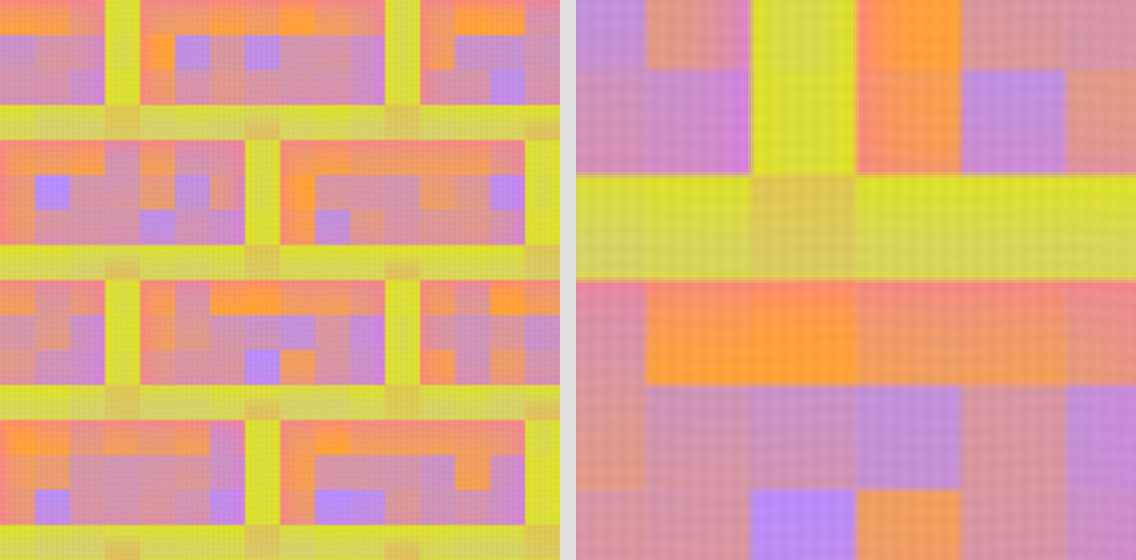
Left, the full canvas; right, a detail of the centre.
This pattern is drawn by a three.js fragment shader. Its source:

```glsl
// Blocky brick wall in candy colours: four staggered courses of two bricks.
// A 16 x 16 grid of flat cells is split into bricks (7 x 3) and mortar (1 wide);
// hashes tint each cell, and soft rims shade each brick from rose to violet.
varying vec2 vUv;

const float GRID = 16.0;            // cells across and up
const vec2 BRICK_PITCH = vec2(8.0, 4.0);
const vec2 BRICK_SIZE = vec2(7.0, 3.0);
const float STAGGER = 4.0;          // shift of every second course, in cells
const float EDGE_SOFT = 0.03;       // edge smoothing, in cells
const float RIM_FALLOFF = 3.2;
const float FACE_TINT = 0.43;       // position on the periwinkle-orange ramp
const float BEVEL_TINT = 0.76;
const float TINT_SPREAD = 0.42;
const float GRAIN = 0.006;

const vec3 PERIWINKLE = vec3(0.71, 0.55, 1.00);
const vec3 ORANGE = vec3(1.00, 0.64, 0.20);
const vec3 ROSE = vec3(0.98, 0.50, 0.55);
const vec3 VIOLET = vec3(0.84, 0.47, 0.92);
const vec3 LIME = vec3(0.87, 0.89, 0.14);
const vec3 OLIVE = vec3(0.84, 0.82, 0.41);
const vec3 TAN = vec3(0.88, 0.74, 0.36);

float hash(vec2 p) {
  return fract(sin(dot(p, vec2(127.1, 311.7))) * 4375.85);
}

// Brick face: q is the position in the brick, slot the cell in the brick
vec3 brickColor(vec2 q, vec2 slot, vec2 cell, vec2 brick) {
  vec2 f = q - slot;
  float top = step(1.5, slot.y);
  float bevel = max(top, 1.0 - step(0.5, slot.x));
  float wear = 2.0 * hash(cell + 3.7) - 1.0;
  wear *= wear * wear * mix(0.65, 1.2, hash(brick + 9.3));

  float tint = mix(FACE_TINT, BEVEL_TINT, bevel) + TINT_SPREAD * wear;
  tint -= 0.12 * step(5.5, slot.x);
  tint += 0.14 * (0.5 - f.y) * mix(hash(cell + 21.0), 1.0, top);
  tint += 0.08 * (f.x - 0.5) * (hash(cell + 5.1) - 0.5);
  vec3 color = mix(PERIWINKLE, ORANGE, clamp(tint, 0.0, 1.0));

  // Rims fade inward from each side
  vec2 nearRim = exp(-RIM_FALLOFF * q);
  vec2 farRim = exp(-RIM_FALLOFF * (BRICK_SIZE - q));
  color = mix(color, VIOLET, 0.3 * nearRim.y);
  color = mix(color, mix(VIOLET, ROSE, 0.7 * top), 0.75 * farRim.x);
  return mix(color, ROSE, 0.8 * max(nearRim.x, farRim.y));
}

// Upright joint: lime at its sides, duller in the middle
vec3 jointColor(vec2 f, vec2 cell) {
  float core = 4.0 * f.x * (1.0 - f.x);
  return mix(LIME, OLIVE, core * mix(0.25, 0.6, hash(cell + 1.9)));
}

// Level bed: lime above, olive below, tan where it meets a joint
vec3 bedColor(vec2 f, float column, vec2 cell) {
  float dull = mix(0.3, 0.95, smoothstep(0.0, 0.75, 1.0 - f.y));
  dull += 0.45 * (hash(cell + 7.3) - 0.5);
  dull *= smoothstep(-0.1, 0.12, f.y);
  vec3 color = mix(LIME, OLIVE, clamp(dull, 0.0, 1.0));
  float underJoint = step(6.5, column) * mix(0.3, 0.8, f.y);
  float overJoint = step(2.5, column) * (1.0 - step(3.5, column));
  overJoint *= 0.85 * (1.0 - smoothstep(0.2, 0.8, f.y));
  return mix(color, TAN, underJoint + overJoint);
}

vec3 wallColor(vec2 p) {
  vec2 cell = floor(p);
  vec2 f = p - cell;
  float course = floor(cell.y / BRICK_PITCH.y);
  float x = cell.x + STAGGER * mod(course, 2.0);
  vec2 slot = mod(vec2(x, cell.y), BRICK_PITCH);
  vec2 brick = vec2(mod(floor(x / BRICK_PITCH.x), 2.0), course);

  if (slot.y < 0.5) return bedColor(f, slot.x, cell);
  if (slot.x > BRICK_SIZE.x - 0.5) return jointColor(f, cell);
  slot.y -= 1.0;
  return brickColor(slot + f, slot, cell, brick);
}

void main() {
  vec2 p = vUv * GRID;

  // Average nearby samples to smooth the cell edges
  vec3 color = vec3(0.0);
  for (int j = -1; j <= 1; j++) {
    for (int i = -1; i <= 1; i++) {
      vec2 offset = EDGE_SOFT * vec2(float(i), float(j));
      color += wallColor(clamp(p + offset, 0.0, GRID - 0.001));
    }
  }
  color /= 9.0;

  // Faint woven grain from layered sines
  color += GRAIN * (sin(p.y * 37.0 + sin(p.x * 3.0)) + sin(p.x * 41.0));
  gl_FragColor = vec4(color, 1.0);
}
```
